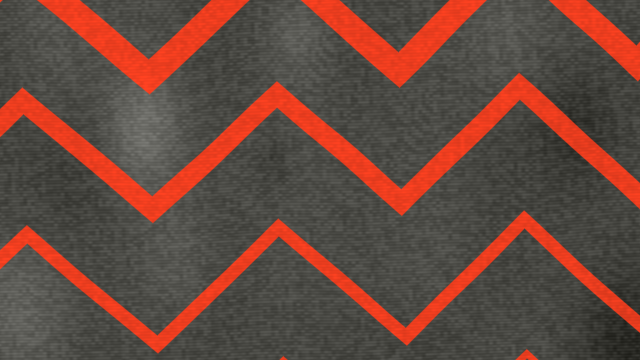
Give the GLSL for this pattern, as a Shadertoy shader.

```glsl
const vec3 CLOTH = vec3(0.285, 0.285, 0.265);
const vec3 RED = vec3(0.93, 0.24, 0.12);

float hash(vec2 p) {
    return fract(sin(dot(p, vec2(127.1, 311.7))) * 43758.5453);
}

float noise(vec2 p) {
    vec2 cell = floor(p), f = fract(p);
    f = f * f * (3.0 - 2.0 * f);
    return mix(mix(hash(cell), hash(cell + vec2(1, 0)), f.x),
               mix(hash(cell + vec2(0, 1)), hash(cell + vec2(1, 1)), f.x), f.y);
}

vec2 rotate(vec2 p, float angle) {
    float c = cos(angle), s = sin(angle);
    return vec2(c * p.x + s * p.y, c * p.y - s * p.x);
}

// Triangle wave from -0.5 to 0.5 with its peak at zero
float triangle(float phase) {
    return 0.5 - 2.0 * abs(fract(phase + 0.5) - 0.5);
}

// Coverage of mitred zigzag stripes that thin out towards the bottom
float zigzags(vec2 p, float period, float height, float spacing, float pixel) {
    float phase = p.x / period;
    phase += 0.02 * phase * phase;
    float level = (p.y - height * triangle(phase)) / spacing;
    float row = round(level);
    float halfWidth = max(0.0372 + 0.012 * row, 0.0);
    float slope = 2.0 * height / period;
    float blur = pixel * sqrt(1.0 + slope * slope) * 0.8;
    float edge = abs(level - row) * spacing - halfWidth;
    return 1.0 - smoothstep(-blur, blur, edge);
}

// Soft highlights and hollows: centre, radius, strength
float folds(vec2 p) {
    const vec4 FOLDS[10] = vec4[10](
        vec4(0.40, 0.65, 0.10, 0.13), vec4(0.05, 0.12, 0.13, 0.11),
        vec4(0.50, 0.28, 0.10, 0.06), vec4(0.83, 0.90, 0.09, 0.08),
        vec4(1.40, 0.92, 0.11, 0.06), vec4(0.12, 0.92, 0.12, 0.04),
        vec4(0.76, 0.55, 0.05, -0.06), vec4(1.60, 0.66, 0.11, -0.08),
        vec4(1.73, 0.05, 0.12, -0.11), vec4(0.20, 0.45, 0.12, -0.03));
    float light = 0.0;
    for (int i = 0; i < 10; i++) {
        vec2 d = (p - FOLDS[i].xy) / (FOLDS[i].z * vec2(1.0, 1.6));
        light += FOLDS[i].w * exp(-dot(d, d));
    }
    return light + 0.05 * (noise(p * vec2(5.0, 3.5)) - 0.5);
}

// Fine knitted rows broken into irregular stitches
float knit(vec2 p, float rows, float pixel) {
    vec2 q = rotate(p, 0.03) * rows;
    q.y += 1.5 * noise(p * 4.0);
    float ribs = 0.5 * cos(6.2832 * q.y);
    float stitches = noise(q * vec2(0.8, 1.0)) - 0.5;
    float visible = 1.0 - smoothstep(0.35, 0.7, rows * pixel);
    return visible * 0.35 * ribs + 0.9 * stitches;
}

void mainImage(out vec4 fragColor, in vec2 fragCoord) {
    float pixel = 1.0 / iResolution.y;
    vec2 p = fragCoord * pixel;

    // Slightly tilted print with a gentle cloth distortion
    vec2 warp = vec2(noise(p * 5.0), noise(p * 5.0 + 17.0)) - 0.5;
    vec2 q = rotate(p - vec2(0.771, 0.583), 0.028) + 0.008 * warp;
    float weave = knit(p, 120.0, pixel);
    float stripe = zigzags(q, 0.69, 0.315, 0.372, pixel);

    // Shading follows the folds on both dyes
    float light = folds(p);
    vec3 cloth = CLOTH + light + 0.10 * weave;
    vec3 red = RED * (1.0 + 0.35 * light + 0.13 * weave);
    fragColor = vec4(clamp(mix(cloth, red, stripe), 0.0, 1.0), 1.0);
}
```
